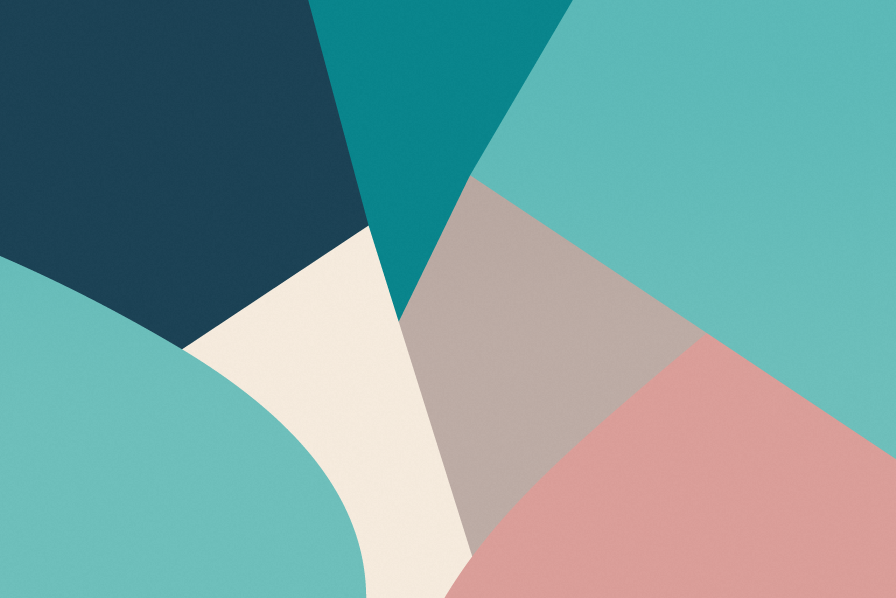
Write a Shadertoy shader that draws this background.

```glsl
// Flat paper-cut panels: navy, teal, aqua, taupe, cream and rose, with a soft grain.
#define NAVY   vec3(0.108, 0.258, 0.332)
#define TEAL   vec3(0.036, 0.520, 0.548)
#define CREAM  vec3(0.960, 0.918, 0.865)
#define TAUPE  vec3(0.738, 0.672, 0.645)
#define ROSE   vec3(0.855, 0.618, 0.598)
#define AQUA_TOP vec3(0.360, 0.723, 0.718)
#define AQUA_LOW vec3(0.430, 0.748, 0.732)
#define GRAIN  0.012
#define GRAIN_CELLS 512.0
#define SAMPLES 4

float hash(vec2 p) {
    vec3 q = fract(vec3(p.xyx) * 0.1031);
    q += dot(q, q.yzx + 33.33);
    return fract((q.x + q.y) * q.z);
}

// Slanted line from the top edge to the foot, bent once where navy ends.
float spineX(float y) {
    float rise = y - 0.623;
    return 0.617 - rise * (rise > 0.0 ? 0.268 : 0.3135);
}

// Right side of the teal wedge, bent at the taupe corner.
float wedgeX(float y) {
    float rise = y - 0.707;
    return 0.787 + rise * (rise > 0.0 ? 0.587 : 0.488);
}

// Lower left mound: a gentle slope joined to a parabola that falls upright.
bool insideMound(vec2 p) {
    if (p.x < 0.305) return p.y < 0.572 - p.x * (0.43 + 0.27 * p.x);
    float s = (0.462 - sqrt(0.2134 - 0.184 * p.y)) / 0.092;
    return p.x < 0.613 - 0.308 * s * s;
}

// Rose crest: nearly straight, bending down steeply at its foot.
float crestY(float x) {
    float u = x - 0.744;
    return 0.82 * u + 0.084 * (1.0 - exp(-10.0 * u));
}

vec3 panels(vec2 p) {
    vec3 aqua = mix(AQUA_LOW, AQUA_TOP, smoothstep(0.25, 1.0, p.y));
    float ridgeY = 0.707 - 0.666 * (p.x - 0.787);
    float navyY = 0.416 + 0.663 * (p.x - 0.305);

    if (insideMound(p)) return aqua;
    if (p.y < min(crestY(p.x), ridgeY)) return ROSE;
    if (p.x < spineX(p.y)) return p.y > navyY ? NAVY : CREAM;
    if (p.x < wedgeX(p.y)) return TEAL;
    if (p.y > ridgeY) return aqua;
    return TAUPE - 0.015 * smoothstep(0.4, 0.7, p.y);
}

void mainImage(out vec4 fragColor, in vec2 fragCoord) {
    // Canvas units: 1.5 wide, 1 high.
    vec2 scale = vec2(1.5, 1.0) / iResolution.xy;

    // Average a grid of samples to smooth every edge.
    vec3 color = vec3(0.0);
    for (int j = 0; j < SAMPLES; j++) {
        for (int i = 0; i < SAMPLES; i++) {
            vec2 offset = (vec2(i, j) + 0.5) / float(SAMPLES) - 0.5;
            color += panels((fragCoord + offset) * scale);
        }
    }
    color /= float(SAMPLES * SAMPLES);

    // Fine paper grain.
    color += GRAIN * (hash(floor(fragCoord * scale * GRAIN_CELLS)) - 0.5);
    fragColor = vec4(color, 1.0);
}
```
